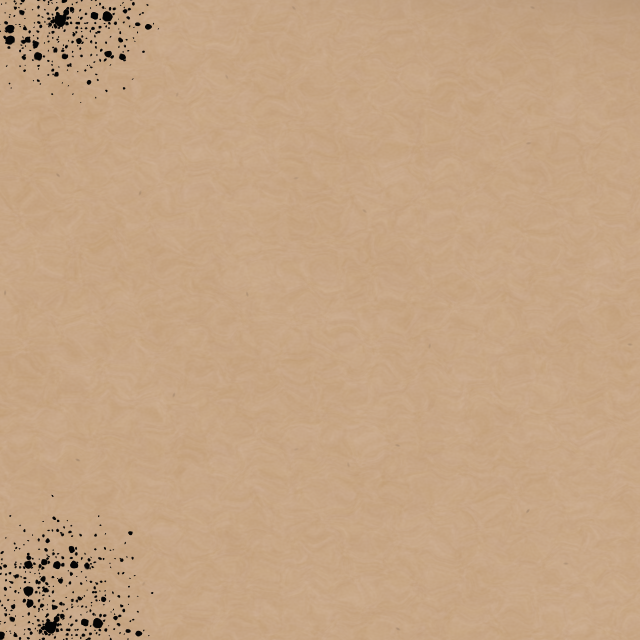
Give the GLSL for this texture, as a WebGL 2 fragment shader.

```glsl
#version 300 es
precision highp float;
// Kraft paper with soft fibres, and black ink spatter in the two left corners.

#define BLOT_TOP vec2(0.094, 0.968)
#define BLOT_LOW vec2(0.079, 0.020)
#define SPATTER_SPREAD 0.108
#define DROP_DENSITY 0.50
#define MOTTLE 0.17
#define PATCHES 0.24
#define FIBRE 0.34
#define GRAIN 0.20
#define WARMTH 0.016
#define FLECK_CHANCE 0.022

uniform vec2 u_resolution;
out vec4 fragColor;

const vec3 TAN_PAPER  = vec3(0.755, 0.615, 0.470);
const vec3 PALE_PAPER = vec3(0.805, 0.685, 0.570);
const vec3 SHADE      = vec3(0.660, 0.545, 0.440);
const vec3 INK        = vec3(0.015);

vec3 hash3(vec2 p) {
    vec3 q = fract(p.xyx * vec3(0.1031, 0.1030, 0.0973));
    q += dot(q, q.yxz + 33.33);
    return fract((q.xxy + q.yzz) * q.zyx);
}

// Gradient noise, roughly -0.7 to 0.7.
float corner(vec2 cell, vec2 offset) {
    float a = 6.2832 * hash3(cell).x;
    return dot(vec2(cos(a), sin(a)), offset);
}

float noise(vec2 p) {
    vec2 i = floor(p), f = p - i;
    vec2 u = f * f * f * (f * (f * 6.0 - 15.0) + 10.0);
    vec2 e = vec2(0.0, 1.0);
    return mix(mix(corner(i, f), corner(i + e.yx, f - e.yx), u.x),
               mix(corner(i + e.xy, f - e.xy), corner(i + 1.0, f - 1.0), u.x), u.y);
}

float fbm(vec2 p) {
    float sum = 0.0, amp = 1.0;
    for (int i = 0; i < 3; i++) {
        sum += amp * noise(p);
        p = mat2(1.6, 0.5, -0.5, 1.6) * p + 17.3;
        amp *= 0.6;
    }
    return sum;
}

float circle(vec2 p, vec2 centre, float radius) {
    return length(p - centre) - radius;
}

// One jittered drop per cell, rarer away from the blot and none far off.
float drops(vec2 p, float cell, float spread, float seed) {
    vec2 id = floor(p / cell);
    vec3 h = hash3(id + seed);
    float size = hash3(id + seed + 61.0).x;
    float radius = mix(0.11, 0.34, size * size);
    vec2 centre = id + mix(vec2(radius + 0.06), vec2(0.94 - radius), h.xy);
    float reach = length(centre * cell - vec2(0.0, 0.030)) / spread;
    float keep = DROP_DENSITY * exp(-pow(reach, 4.0)) * step(reach, 1.4);
    return h.z < keep ? cell * (length(p / cell - centre) - radius) : 1.0;
}

// Distance to the ink of one spatter, with its main blot at the origin.
float spatter(vec2 p) {
    p += 0.0022 * vec2(noise(p * 130.0 + 90.0), noise(p * 130.0 + 140.0));
    float d = circle(p, vec2(0.0), 0.0090);
    for (int i = 1; i < 9; i++) {
        float k = float(i), a = 2.4 * k;
        d = min(d, circle(p, 0.0052 * sqrt(k) * vec2(1.1 * cos(a), 0.8 * sin(a)), 0.0058 - 0.0005 * k));
    }
    // Heavy drop beside the blot, and outlying drops
    d = min(d, circle(p, vec2(0.074, 0.006), 0.0080));
    d = min(d, circle(p, vec2(0.138, -0.010), 0.0045));
    d = min(d, circle(p, vec2(0.097, -0.057), 0.0050));
    d = min(d, circle(p, vec2(0.125, 0.147), 0.0036));
    // Scattered drops, from coarse to fine
    float cell = 0.022, spread = SPATTER_SPREAD;
    for (int i = 0; i < 3; i++) {
        d = min(d, drops(p, cell, spread, 100.0 + 37.0 * float(i)));
        cell *= 0.58;
        spread *= 1.08;
    }
    return d;
}

void main() {
    vec2 uv = gl_FragCoord.xy / u_resolution;
    float pixel = 1.0 / min(u_resolution.x, u_resolution.y);

    // Paper tone: broad mottling, small patches, curled short fibres, grain
    vec2 curl = vec2(noise(uv * 26.0 + 5.0), noise(uv * 26.0 + 55.0));
    float tone = 0.53 + 0.10 * (uv.x - 0.5) * (1.0 - uv.y);
    tone += MOTTLE * fbm(uv * vec2(5.0, 6.0) + 3.0);
    tone += PATCHES * fbm(uv * vec2(22.0, 36.0) + curl);
    tone += FIBRE * fbm(uv * vec2(64.0, 110.0) + 2.5 * curl + 70.0);
    tone += GRAIN * noise(uv * vec2(190.0, 250.0) + 40.0);
    vec3 colour = mix(TAN_PAPER, PALE_PAPER, tone);
    colour.b -= WARMTH * fbm(uv * vec2(30.0, 55.0) + curl + 120.0);

    // Shaded upper edge, strongest at the right corner
    float edge = exp(-(1.0 - uv.y) * 22.0) * smoothstep(0.15, 1.0, uv.x);
    float cornerShade = exp(-6.0 * length(1.0 - uv));
    colour = mix(colour, SHADE, 0.28 * edge + 0.16 * cornerShade);

    // Sparse, faint fibre flecks turned at random
    vec2 grid = uv * 38.0, id = floor(grid);
    vec3 h = hash3(id + 211.0);
    vec2 q = grid - id - mix(vec2(0.3), vec2(0.7), h.xy);
    float turn = 6.2832 * h.x;
    q = mat2(cos(turn), sin(turn), -sin(turn), cos(turn)) * q;
    float fleck = 1.0 - smoothstep(0.02, 0.17, length(q * vec2(1.6, 0.8)));
    colour = mix(colour, SHADE * 0.9, fleck * mix(0.25, 0.6, h.y) * step(h.z, FLECK_CHANCE));

    // Ink
    float ink = min(spatter(uv - BLOT_TOP), spatter(uv - BLOT_LOW));
    colour = mix(colour, INK, 1.0 - smoothstep(-0.7 * pixel, 0.7 * pixel, ink));
    fragColor = vec4(colour, 1.0);
}
```
